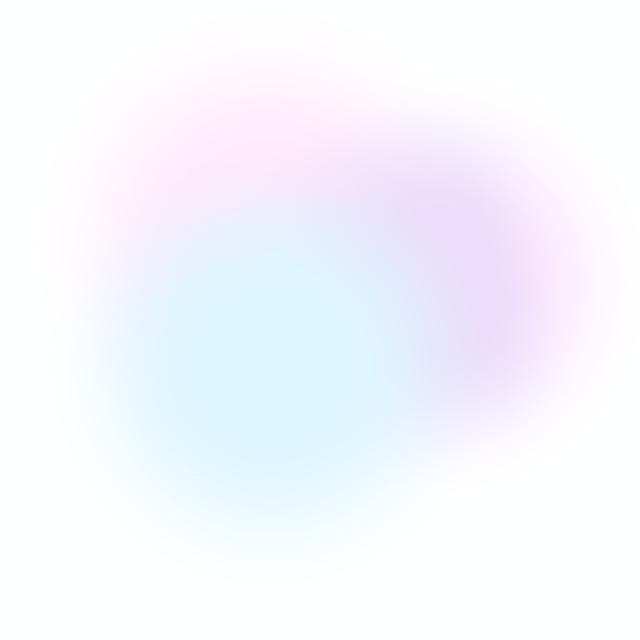
Write a three.js fragment shader that draws this background.

```glsl
// Soft pastel glow on white: three heavily blurred discs laid over one another,
// pink at the back, violet on the right and pale cyan in front.
// Each disc is a smooth radial falloff; violet warms toward its outer rim.

varying vec2 vUv;

const vec3 PAPER = vec3(0.998, 0.999, 1.0);
const vec3 PINK = vec3(1.0, 0.91, 0.982);
const vec3 VIOLET = vec3(0.922, 0.865, 0.988);
const vec3 VIOLET_RIM = vec3(0.972, 0.885, 0.99);
const vec3 CYAN = vec3(0.87, 0.965, 1.0);

// Disc centres, and the radii where each blur starts and ends
const vec2 PINK_CENTRE = vec2(0.417, 0.622);
const vec2 PINK_BLUR = vec2(0.105, 0.375);
const vec2 VIOLET_CENTRE = vec2(0.684, 0.557);
const vec2 VIOLET_BLUR = vec2(0.1, 0.335);
const vec2 CYAN_CENTRE = vec2(0.423, 0.427);
const vec2 CYAN_BLUR = vec2(0.117, 0.365);

// Rim warming runs along this direction, between these distances
const vec2 RIM_DIRECTION = vec2(0.98, 0.2);
const vec2 RIM_RANGE = vec2(0.06, 0.2);

// Coverage of a blurred disc: 1 in the core, 0 beyond the blur
float blurredDisc(vec2 p, vec2 centre, vec2 blur) {
  return 1.0 - smoothstep(blur.x, blur.y, distance(p, centre));
}

void main() {
  vec2 p = vUv;

  // Back layer
  vec3 color = mix(PAPER, PINK, blurredDisc(p, PINK_CENTRE, PINK_BLUR));

  // Violet layer, warmer on its right side
  float rim = smoothstep(RIM_RANGE.x, RIM_RANGE.y, dot(p - VIOLET_CENTRE, RIM_DIRECTION));
  vec3 violet = mix(VIOLET, VIOLET_RIM, rim);
  color = mix(color, violet, blurredDisc(p, VIOLET_CENTRE, VIOLET_BLUR));

  // Front layer
  color = mix(color, CYAN, blurredDisc(p, CYAN_CENTRE, CYAN_BLUR));

  gl_FragColor = vec4(color, 1.0);
}
```
